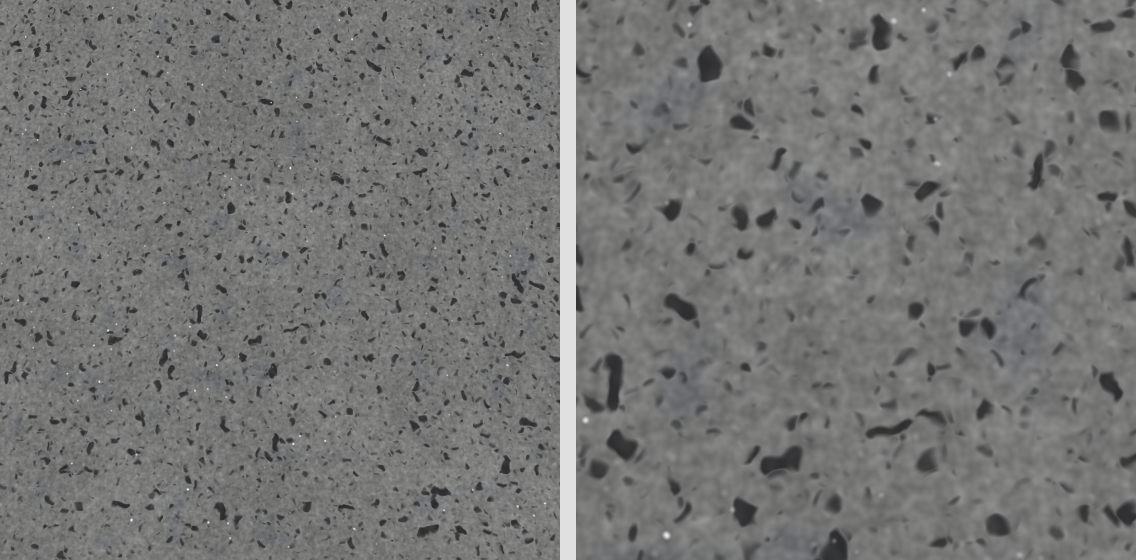
Left, the full canvas; right, a detail of the centre.
Reproduce this texture procedurally as a Shadertoy shader.

```glsl
const float TAU = 6.28319;
const vec3 STONE = vec3(0.474, 0.475, 0.472);
const vec3 CHIP = vec3(0.180, 0.181, 0.187);
const vec3 FLECK = vec3(0.66, 0.66, 0.64);
const vec3 SPARKLE = vec3(0.95, 0.96, 0.97);

// Three random values in 0..1 per integer cell and seed
vec3 hash3(vec2 cell, int seed) {
    uvec3 v = uvec3(ivec3(ivec2(cell), seed)) * 1664525u + 1013904223u;
    v.x += v.y * v.z; v.y += v.z * v.x; v.z += v.x * v.y;
    v ^= v >> 16u;
    v.x += v.y * v.z; v.y += v.z * v.x; v.z += v.x * v.y;
    return vec3(v >> 8u) / 16777216.0;
}

float cornerSlope(vec2 cell, vec2 offset, int seed) {
    float angle = TAU * hash3(cell, seed).x;
    return dot(vec2(cos(angle), sin(angle)), offset);
}

float gradientNoise(vec2 p, int seed) {
    vec2 i = floor(p), f = fract(p);
    vec2 w = f * f * f * (f * (f * 6.0 - 15.0) + 10.0);
    vec2 e = vec2(1.0, 0.0);
    float low = mix(cornerSlope(i, f, seed), cornerSlope(i + e.xy, f - e.xy, seed), w.x);
    float high = mix(cornerSlope(i + e.yx, f - e.yx, seed), cornerSlope(i + e.xx, f - e.xx, seed), w.x);
    return mix(low, high, w.y);
}

float capsuleDistance(vec2 p, float halfLength, float radius) {
    p.x -= clamp(p.x, -halfLength, halfLength);
    return length(p) - radius;
}

// Coverage of randomly turned, randomly sized grains, one per occupied cell
float scatter(vec2 p, float cells, float density, float halfLength, float radius, float soft, int seed) {
    vec2 home = floor(p * cells);
    float cover = 0.0;
    for (int y = -1; y <= 1; y++)
    for (int x = -1; x <= 1; x++) {
        vec2 cell = home + vec2(x, y);
        vec3 place = hash3(cell, seed);
        if (place.z > density) continue;
        vec3 form = hash3(cell, seed + 50);
        float angle = -1.0 + (form.x - 0.5) * 2.7;
        vec2 axis = vec2(cos(angle), sin(angle));
        vec2 d = p - (cell + place.xy) / cells;
        d = vec2(dot(d, axis), dot(d, vec2(-axis.y, axis.x)));
        float dist = capsuleDistance(d, halfLength * form.y * form.y, radius * mix(0.6, 1.1, form.z));
        cover = max(cover, smoothstep(soft, -soft, dist));
    }
    return cover;
}

// Small displacement that makes grain outlines ragged
vec2 ragged(vec2 p, float frequency, float amount) {
    vec2 q = p * frequency;
    return p + amount * vec2(gradientNoise(q, 11), gradientNoise(q, 12));
}

// Slight foreshortening: grains shrink toward the top
vec2 recede(vec2 uv, float amount) {
    return vec2((uv.x - 0.5) * (1.0 + amount * uv.y), uv.y * (1.0 + 0.5 * amount * uv.y));
}

void mainImage(out vec4 fragColor, in vec2 fragCoord) {
    vec2 uv = fragCoord / iResolution.y;
    vec2 p = recede(uv, 0.3);
    float soft = 0.0023;

    // Mottled stone
    float grain = 0.060 * gradientNoise(p * 180.0, 1)
                + 0.080 * gradientNoise(p * 95.0, 2)
                + 0.045 * gradientNoise(p * 42.0, 3)
                + 0.035 * gradientNoise(p * 15.0, 8)
                + 0.040 * gradientNoise(p * 4.0, 4);
    vec3 color = STONE + grain;
    float stain = smoothstep(0.25, 0.55, gradientNoise(p * 13.0, 5));
    color += stain * vec3(-0.040, -0.037, -0.020);

    // Pale flecks
    float pale = scatter(p, 58.0, 0.25, 0.002, 0.0021, 0.0024, 21);
    color = mix(color, FLECK, 0.42 * pale);

    // Dark chips, from large to dust
    vec2 q = ragged(ragged(p, 62.0, 0.0075), 135.0, 0.0022);
    float large = scatter(q, 14.0, 0.62, 0.015, 0.0057, soft, 31);
    float medium = scatter(q, 26.0, 0.56, 0.006, 0.0044, soft, 32);
    float small = scatter(q, 48.0, 0.48, 0.0025, 0.0029, soft, 33);
    float dust = scatter(q, 80.0, 0.30, 0.001, 0.0021, soft, 34);
    float chips = max(max(large, 0.92 * medium), max(0.66 * small, 0.34 * dust));
    float worn = 0.95 + 0.25 * gradientNoise(p * 75.0, 6);
    color = mix(color, CHIP, chips * clamp(worn, 0.0, 1.0));

    // Clustered mineral sparkles, more frequent on the left
    float cluster = smoothstep(-0.1, 0.35, gradientNoise(p * 7.0, 7) + 0.18 - 0.25 * uv.x);
    float glint = scatter(p, 34.0, 0.18, 0.0008, 0.0016, 0.0018, 41);
    color = mix(color, SPARKLE, glint * cluster);

    fragColor = vec4(color, 1.0);
}
```
